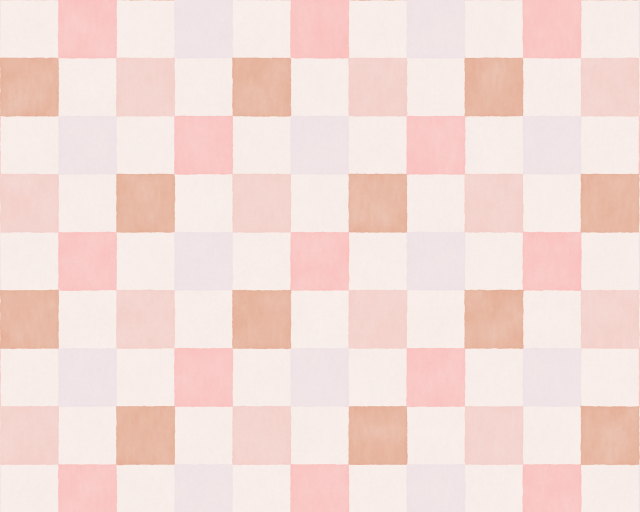
Write a Shadertoy shader that draws this pattern.

```glsl
// Watercolour checkerboard: pink, lavender, tan and blush squares on cream paper.

const float CELLS_ACROSS = 11.022;
const vec2 GRID_OFFSET = vec2(-0.007, 0.0);

const vec3 CREAM = vec3(0.973, 0.932, 0.914);
const vec3 PINK = vec3(0.978, 0.785, 0.772);
const vec3 LAVENDER = vec3(0.945, 0.895, 0.902);
const vec3 TAN = vec3(0.908, 0.725, 0.645);
const vec3 BLUSH = vec3(0.957, 0.832, 0.808);

float hash(vec2 p) {
    vec3 q = fract(vec3(p.xyx) * 0.1031);
    q += dot(q, q.yzx + 33.33);
    return fract((q.x + q.y) * q.z);
}

float valueNoise(vec2 p) {
    vec2 cell = floor(p);
    vec2 f = fract(p);
    f = f * f * (3.0 - 2.0 * f);
    float low = mix(hash(cell), hash(cell + vec2(1, 0)), f.x);
    float high = mix(hash(cell + vec2(0, 1)), hash(cell + vec2(1, 1)), f.x);
    return mix(low, high, f.y);
}

// Layered noise centred on zero.
float fbm(vec2 p) {
    float sum = 0.0;
    float weight = 0.5;
    for (int i = 0; i < 4; i++) {
        sum += weight * (valueNoise(p) - 0.5);
        p = p * 2.03 + 17.7;
        weight *= 0.5;
    }
    return sum;
}

float boxDistance(vec2 p, float halfSize) {
    vec2 d = abs(p) - halfSize;
    return length(max(d, 0.0)) + min(max(d.x, d.y), 0.0);
}

// Strong and pale paints alternate along each row; rows swap families.
vec3 paintColour(vec2 id, float phase) {
    bool strong = phase < 2.0;
    bool evenRow = mod(id.y, 2.0) < 0.5;
    return evenRow ? (strong ? PINK : LAVENDER) : (strong ? TAN : BLUSH);
}

// Pigment with soft blooms, brush streaks and darker pooled edges.
vec3 washColour(vec3 paint, vec2 p, vec2 seed, float dist) {
    float bloom = fbm(p * 2.6 + seed);
    float streak = fbm(p * vec2(17.0, 5.0) + seed);
    float pool = 0.10 * exp(dist * 9.0) + 0.13 * exp(-abs(dist) * 75.0);
    float density = 1.0 + 0.38 * bloom + 0.22 * streak + pool - 0.035;
    return mix(CREAM, paint, density);
}

void mainImage(out vec4 fragColor, in vec2 fragCoord) {
    // Square cells, counted from the top left corner.
    float scale = CELLS_ACROSS / iResolution.x;
    vec2 p = vec2(fragCoord.x, iResolution.y - fragCoord.y) * scale + GRID_OFFSET;
    vec2 home = floor(p);

    // Paper tone and fibre
    float fibre = fbm(p * vec2(14.0, 7.0));
    vec3 colour = CREAM + 0.012 * fbm(p * 2.0 + 5.0) + 0.010 * fibre;

    // Painted squares, including neighbours whose rough edges spill over
    for (int j = -1; j <= 1; j++) {
        for (int i = -1; i <= 1; i++) {
            vec2 id = home + vec2(i, j);
            float phase = mod(id.x + id.y, 4.0);
            if (mod(phase, 2.0) < 0.5) continue;

            vec2 seed = 40.0 * vec2(hash(id + 11.0), hash(id + 53.0));
            vec2 local = p - id - 0.5;
            float wobble = 0.022 * fbm(local * 8.0 + seed)
                         + 0.014 * fbm(local * 24.0 + seed);
            float dist = boxDistance(local, 0.504) + wobble;
            float cover = 1.0 - smoothstep(-0.75 * scale, 0.75 * scale, dist);
            vec3 wash = washColour(paintColour(id, phase), local, seed, dist);
            colour = mix(colour, wash, cover);
        }
    }

    // Fine paper grain
    colour += 0.010 * (valueNoise(p * 36.0) - 0.5);
    fragColor = vec4(clamp(colour, 0.0, 1.0), 1.0);
}
```
